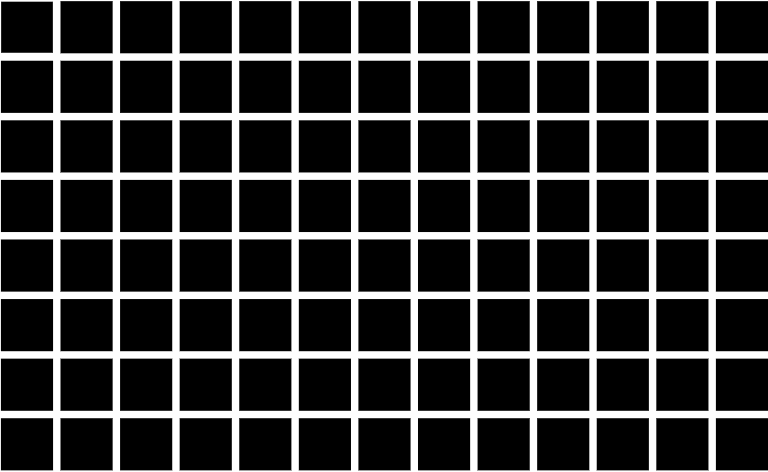
Give the GLSL for this pattern, as a Shadertoy shader.

```glsl
// A grid of black squares parted by narrow white bars, 13 across and 8 down.
// Each square is a box distance in a repeated cell, with a one-pixel soft edge;
// all lengths are fractions of the canvas width, measured from the top left.

const float PITCH = 0.07758;
const float SQUARE_SIZE = 0.0679;
const vec2 MARGIN = vec2(0.0012, 0.0015);
const float CORNER_INSET = 0.0007;
const vec3 BAR_COLOR = vec3(0.995);
const vec3 SQUARE_COLOR = vec3(0.0);

// Signed distance to an axis-aligned box centred on the origin
float boxDistance(vec2 p, vec2 halfSize) {
    vec2 q = abs(p) - halfSize;
    return length(max(q, 0.0)) + min(max(q.x, q.y), 0.0);
}

// Share of a pixel that lies inside a shape
float coverage(float dist, float pixel) {
    return clamp(0.5 - dist / pixel, 0.0, 1.0);
}

// Distance to the square of the cell that holds p
float gridDistance(vec2 p, float pitch, float size) {
    // Shift by half a bar so that cell borders run along bar centres
    vec2 cellSpace = (p + 0.5 * (pitch - size)) / pitch;
    vec2 cell = floor(cellSpace);
    vec2 local = (fract(cellSpace) - 0.5) * pitch;

    // The square in the top left corner is a touch smaller
    float isCorner = 1.0 - step(0.5, max(cell.x, cell.y));
    vec2 halfSize = vec2(0.5 * size) - vec2(0.4, 1.0) * CORNER_INSET * isCorner;
    return boxDistance(local, halfSize);
}

void mainImage(out vec4 fragColor, in vec2 fragCoord) {
    float pixel = 1.0 / iResolution.x;
    vec2 fromTopLeft = vec2(fragCoord.x, iResolution.y - fragCoord.y) * pixel;

    float dist = gridDistance(fromTopLeft - MARGIN, PITCH, SQUARE_SIZE);
    vec3 color = mix(BAR_COLOR, SQUARE_COLOR, coverage(dist, pixel));
    fragColor = vec4(color, 1.0);
}
```
